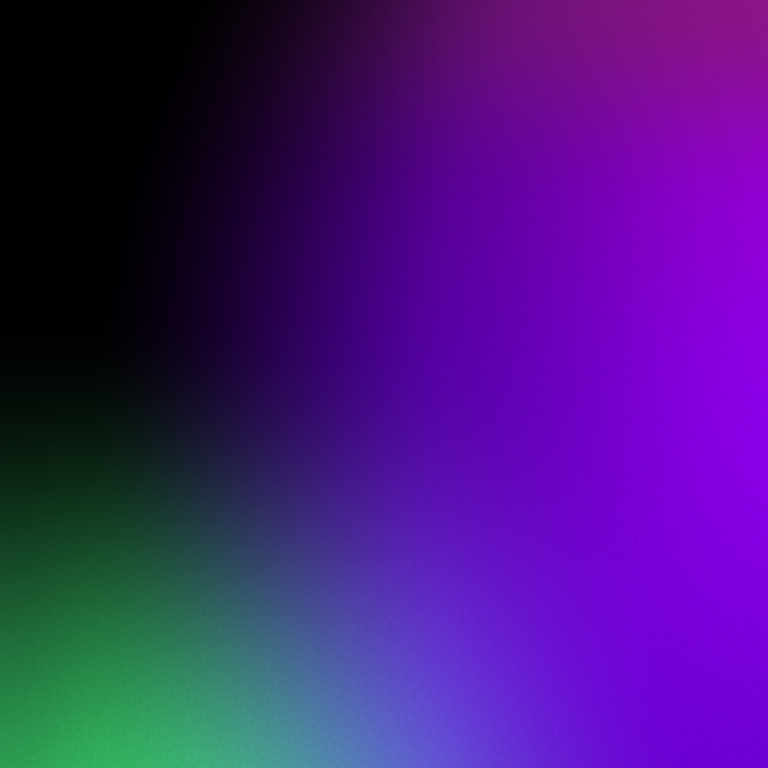
A WebGL 1 fragment shader for this background:

```glsl
precision highp float;
// A soft blurred backdrop: violet light rises from a black left side,
// turns magenta at the top right, and a green glow lifts the lower left.
// Smooth ramps shape each light; fine gradient noise adds a faint grain.

uniform vec2 u_resolution;

const vec3 INDIGO  = vec3(0.42, 0.00, 0.82);
const vec3 VIOLET  = vec3(0.56, 0.00, 0.93);
const vec3 PURPLE  = vec3(0.58, 0.00, 0.84);
const vec3 MAGENTA = vec3(0.55, 0.08, 0.54);
const vec3 GREEN   = vec3(0.22, 0.78, 0.41);

const float SHADOW_START = 0.10;  // where violet begins to rise
const float SHADOW_END   = 0.60;  // where the steep rise ends
const float TOP_LEAN     = 0.12;  // shift of the shadow at the top
const float INNER_RED    = 0.80;  // red kept near the shadow
const float GLOW_LEAN    = 0.20;  // narrowing of the green with height
const float GLOW_COVER   = 0.50;  // violet hidden by full green
const float GRAIN_CELLS  = 190.0;
const float GRAIN_AMOUNT = 0.045;

vec2 hashGradient(vec2 cell) {
  vec3 q = fract(cell.xyx * vec3(0.1031, 0.1030, 0.0973));
  q += dot(q, q.yzx + 33.33);
  float angle = 6.2832 * fract((q.x + q.y) * q.z);
  return vec2(cos(angle), sin(angle));
}

float gradientNoise(vec2 p) {
  vec2 cell = floor(p);
  vec2 f = p - cell;
  vec2 w = f * f * f * (f * (f * 6.0 - 15.0) + 10.0);
  vec2 e = vec2(1.0, 0.0);
  float a = dot(hashGradient(cell), f);
  float b = dot(hashGradient(cell + e.xy), f - e.xy);
  float c = dot(hashGradient(cell + e.yx), f - e.yx);
  float d = dot(hashGradient(cell + e.xx), f - e.xx);
  return mix(mix(a, b, w.x), mix(c, d, w.x), w.y);
}

// Hue of the violet light, from indigo below to magenta above
vec3 violetHue(vec2 p) {
  vec3 hue = mix(INDIGO, VIOLET, smoothstep(-0.1, 0.5, p.y));
  hue = mix(hue, PURPLE, smoothstep(0.45, 0.80, p.y));
  hue = mix(hue, MAGENTA, smoothstep(0.72, 1.0, p.y));
  hue.r *= mix(INNER_RED, 1.0, smoothstep(0.35, 1.0, p.x));
  return hue;
}

// Strength of the violet light: a steep rise, then a slow one
float violetLight(vec2 p) {
  float up = max(p.y - 0.5, 0.0) * 2.0;
  float x = p.x - TOP_LEAN * up * up;
  float steep = smoothstep(SHADOW_START, SHADOW_END, x);
  float slow = smoothstep(0.4, 1.1, p.x);
  float share = 0.65 + 0.35 * (1.0 - smoothstep(0.0, 0.5, p.y));
  share += 0.15 * smoothstep(0.75, 1.0, p.y);
  return mix(slow, steep, share);
}

// Strength of the green light along the lower left
float greenLight(vec2 p) {
  float across = 1.0 - smoothstep(0.2, 0.92, p.x + GLOW_LEAN * p.y);
  float rise = 1.0 - smoothstep(-0.15, 0.6, p.y);
  float edge = mix(0.88, 1.0, smoothstep(0.0, 0.15, p.x));
  return across * rise * edge;
}

void main() {
  vec2 p = gl_FragCoord.xy / u_resolution;

  // Layer the lights
  float glow = greenLight(p);
  vec3 color = violetHue(p) * violetLight(p);
  color = color * (1.0 - GLOW_COVER * glow) + GREEN * glow;

  // Grain, stronger in the light
  color *= 1.0 + GRAIN_AMOUNT * gradientNoise(p * GRAIN_CELLS);

  gl_FragColor = vec4(clamp(color, 0.0, 1.0), 1.0);
}
```
